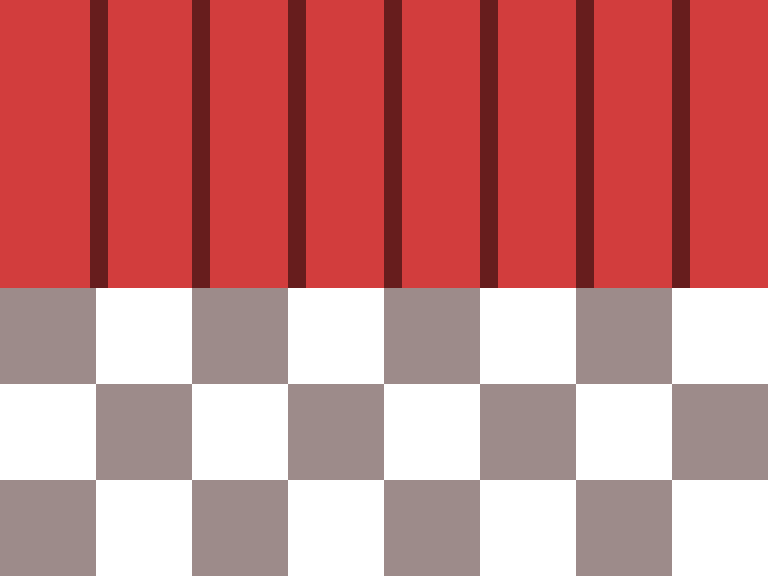
A Shadertoy shader for this pattern:

```glsl
// A red panelled wall with dark vertical gaps above a grey and white checkered floor.

const vec2 GRID = vec2(8.0, 6.0);       // tiles across and up the canvas
const float WALL_BASE = 3.0;            // height of the wall's foot, in tiles
const float GAP_WIDTH = 0.1875;         // width of a gap, in tiles
const float FIRST_GAP_SHIFT = -0.0625;  // the leftmost gap sits slightly off the grid

const vec3 WALL_RED = vec3(0.824, 0.24, 0.24);
const vec3 GAP_MAROON = vec3(0.405, 0.112, 0.112);
const vec3 TILE_GREY = vec3(0.616, 0.547, 0.543);
const vec3 TILE_WHITE = vec3(1.0);

// Coverage of the inside (negative side) of a signed distance
float coverage(float dist, float pixel) {
    return clamp(0.5 - dist / pixel, 0.0, 1.0);
}

// Smooth-edged square wave: +1 on even cells, -1 on odd cells
vec2 squareWave(vec2 p, vec2 pixel) {
    vec2 edgeDist = 0.5 - abs(mod(p + 0.5, 2.0) - 1.0);
    return clamp(2.0 * edgeDist / pixel, -1.0, 1.0);
}

vec3 floorColor(vec2 p, vec2 pixel) {
    vec2 wave = squareWave(p, pixel);
    return mix(TILE_WHITE, TILE_GREY, 0.5 + 0.5 * wave.x * wave.y);
}

vec3 wallColor(float x, float pixel) {
    // One gap per inner grid line
    float line = clamp(floor(x + 0.5), 1.0, GRID.x - 1.0);
    float left = line + (line < 1.5 ? FIRST_GAP_SHIFT : 0.0);
    float halfWidth = 0.5 * GAP_WIDTH;
    float gapDist = abs(x - left - halfWidth) - halfWidth;
    return mix(WALL_RED, GAP_MAROON, coverage(gapDist, pixel));
}

void mainImage(out vec4 fragColor, in vec2 fragCoord) {
    vec2 pixel = GRID / iResolution.xy;
    vec2 p = fragCoord * pixel;
    float wallMask = coverage(WALL_BASE - p.y, pixel.y);
    vec3 color = mix(floorColor(p, pixel), wallColor(p.x, pixel.x), wallMask);
    fragColor = vec4(color, 1.0);
}
```
